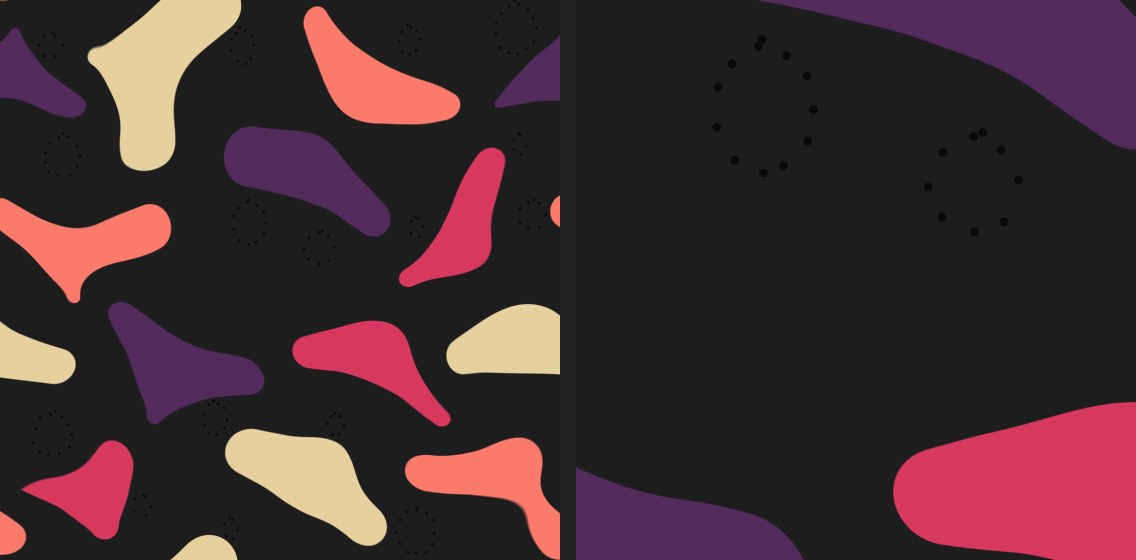
Left, the full canvas; right, a detail of the centre.
Give the GLSL for this pattern, as a WebGL 1 fragment shader.

```glsl
precision highp float;
// Smooth organic blobs in four flat colours with dotted rings on a dark ground.

uniform vec2 u_resolution;

const vec3 GROUND = vec3(0.115);
const vec3 DOT    = vec3(0.035);
const vec3 PINK   = vec3(0.84, 0.22, 0.37);
const vec3 CREAM  = vec3(0.90, 0.82, 0.62);
const vec3 CORAL  = vec3(0.98, 0.48, 0.42);
const vec3 VIOLET = vec3(0.32, 0.17, 0.36);

const int   BLOB_COUNT  = 12;              // BLOB_GRID.x * BLOB_GRID.y
const vec2  BLOB_GRID   = vec2(3.0, 4.0);
const float BLOB_JITTER = 0.22;            // share of a grid cell
const float BLOB_GAP    = 0.022;           // half the space between neighbours
const float BLEND       = 0.06;            // softness of joints
const float WARP_SIZE   = 0.03;
const float WARP_FREQ   = 4.5;
const float RING_GRID   = 6.0;
const float RING_MIN    = 0.017;
const float RING_MAX    = 0.046;
const float DOT_SPACING = 0.021;
const float DOT_RADIUS  = 0.0026;
const float SEED        = 3.0;
const float TAU         = 6.2831853;

vec2 hash2(vec2 p) {
  p = vec2(dot(p, vec2(127.1, 311.7)), dot(p, vec2(269.5, 183.3)));
  return fract(sin(p + SEED) * 43758.545);
}

float cornerSlope(vec2 cell, vec2 f, vec2 corner) {
  return dot(hash2(cell + corner) * 2.0 - 1.0, f - corner);
}

float gradientNoise(vec2 p) {
  vec2 c = floor(p), f = fract(p);
  vec2 u = f * f * f * (f * (f * 6.0 - 15.0) + 10.0);
  float low  = mix(cornerSlope(c, f, vec2(0, 0)), cornerSlope(c, f, vec2(1, 0)), u.x);
  float high = mix(cornerSlope(c, f, vec2(0, 1)), cornerSlope(c, f, vec2(1, 1)), u.x);
  return mix(low, high, u.y);
}

float smoothMin(float a, float b, float k) {
  float h = max(k - abs(a - b), 0.0) / k;
  return min(a, b) - h * h * k * 0.25;
}

mat2 rotation(float a) {
  return mat2(cos(a), -sin(a), sin(a), cos(a));
}

// Capsule from a to b whose radius eases from ra to rb.
float taperedCapsule(vec2 p, vec2 a, vec2 b, float ra, float rb) {
  vec2 ab = b - a;
  float h = clamp(dot(p - a, ab) / dot(ab, ab), 0.0, 1.0);
  return length(p - a - ab * h) - mix(ra, rb, smoothstep(0.0, 1.0, h));
}

// Two bent arms and a side lobe, melted together.
float blobDistance(vec2 p, float id) {
  vec2 pose = hash2(vec2(id, 11.0)), bend = hash2(vec2(id, 23.0));
  vec2 ends = hash2(vec2(id, 37.0)), lobe = hash2(vec2(id, 53.0));
  float angle = (pose.x - 0.5) * 1.5 + 1.2 * step(0.75, lobe.y);
  float scale = mix(0.8, 1.15, pose.y) * (mod(id, 4.0) > 2.5 ? 0.92 : 1.0);
  p = rotation(angle) * p / scale;

  float side = bend.y < 0.5 ? -1.0 : 1.0;
  vec2 knee = vec2((bend.x - 0.5) * 0.1, side * mix(0.015, 0.055, lobe.x));
  float kneeRadius = mix(0.04, 0.06, ends.x);
  vec2 endRadius = mix(vec2(0.03), vec2(0.068), ends);
  float d = taperedCapsule(p, vec2(-0.125, -knee.y * 0.6), knee, endRadius.x, kneeRadius);
  d = smoothMin(d, taperedCapsule(p, knee, vec2(0.125, -knee.y * 0.6), kneeRadius, endRadius.y), BLEND);
  vec2 lobeTip = knee + vec2(0.01, side * (0.005 + 0.06 * step(0.6, lobe.x)));
  d = smoothMin(d, taperedCapsule(p, knee, lobeTip, kneeRadius * 0.8, 0.034), BLEND * 0.5);
  return d * scale;
}

// x: signed distance to the blobs, kept apart from each other; y: nearest blob id.
vec2 blobField(vec2 p) {
  p += WARP_SIZE * vec2(gradientNoise(p * WARP_FREQ), gradientNoise(p * WARP_FREQ + 19.0));
  float nearest = 1.0, others = 1.0, nearestId = 0.0;
  for (int i = 0; i < BLOB_COUNT; i++) {
    float id = float(i);
    float row = floor((id + 0.5) / BLOB_GRID.x);
    vec2 cell = vec2(id - row * BLOB_GRID.x + 0.5 * mod(row, 2.0), row);
    vec2 centre = (cell + 0.5 + (hash2(vec2(id, 71.0)) - 0.5) * 2.0 * BLOB_JITTER) / BLOB_GRID;
    float d = blobDistance(fract(p - centre + 0.5) - 0.5, id);
    others = smoothMin(others, max(d, nearest), BLEND);
    if (d < nearest) { nearest = d; nearestId = id; }
  }
  float border = 0.5 * (nearest - others) + BLOB_GAP;
  return vec2(-smoothMin(-nearest, -border, BLEND), nearestId);
}

// Distance to the dots of a loose ring that fits the free ground.
float ringDistance(vec2 p) {
  vec2 cell = floor(p * RING_GRID);
  vec2 shape = hash2(cell + 83.0);
  vec2 centre = (cell + 0.5 + (hash2(cell + 97.0) - 0.5) * 0.4) / RING_GRID;
  float radius = min(mix(RING_MIN, RING_MAX, shape.x), blobField(centre).x - 0.006);
  if (radius < RING_MIN) return 1.0;

  vec2 squash = vec2(mix(0.65, 1.0, shape.y), 1.0);
  vec2 q = p - centre;
  float count = floor(TAU * radius / DOT_SPACING + 0.5);
  float k = mod(floor(atan(q.y, q.x / squash.x) / TAU * count + 0.5), count);
  vec2 wobble = hash2(cell * 7.0 + k) - 0.5;
  float a = (k + wobble.x * 0.3) / count * TAU;
  vec2 dotCentre = vec2(cos(a), sin(a)) * squash * radius * (1.0 + 0.14 * wobble.y);
  vec2 stray = vec2((shape.y - 0.5) * 0.4, 1.13) * radius;
  return min(length(q - dotCentre), length(q - stray)) - DOT_RADIUS;
}

void main() {
  float unit = min(u_resolution.x, u_resolution.y);
  vec2 p = gl_FragCoord.xy / unit;
  float edge = 0.8 / unit;

  vec2 blob = blobField(p);
  float hue = mod(blob.y, 4.0);
  vec3 paint = hue < 0.5 ? PINK : hue < 1.5 ? CREAM : hue < 2.5 ? CORAL : VIOLET;
  vec3 color = mix(DOT, GROUND, smoothstep(-edge, edge, ringDistance(p)));
  color = mix(paint, color, smoothstep(-edge, edge, blob.x));
  gl_FragColor = vec4(color, 1.0);
}
```
